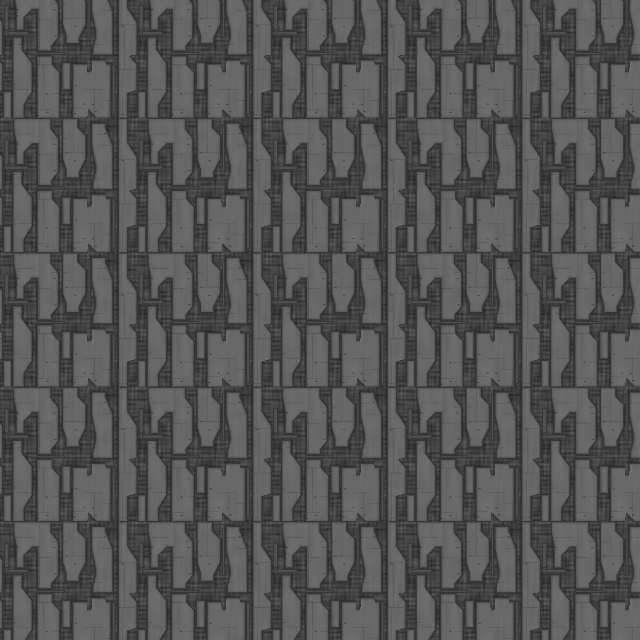
A WebGL 1 fragment shader for this pattern:

```glsl
precision highp float;
uniform vec2 u_resolution;

float hash(vec2 c) {
  return fract(sin(dot(c, vec2(127.1, 311.7))) * 43758.5);
}

// Dot product of a random lattice gradient with the offset to it
float corner(vec2 cell, vec2 offset, vec2 period) {
  float a = 6.2832 * hash(mod(cell, period));
  return dot(vec2(cos(a), sin(a)), offset);
}

// Gradient noise that wraps after one tile
float tileNoise(vec2 p, vec2 period) {
  p *= period;
  vec2 i = floor(p), f = p - i;
  vec2 w = f * f * (3.0 - 2.0 * f);
  vec2 e = vec2(1.0, 0.0);
  return mix(mix(corner(i, f, period), corner(i + e, f - e, period), w.x),
             mix(corner(i + e.yx, f - e.yx, period), corner(i + 1.0, f - 1.0, period), w.x), w.y);
}

float ramp(float t, float from, float to) {
  return clamp((t - from) / (to - from), 0.0, 1.0);
}

float slab(vec2 p, float left, float right, float top, float bottom) {
  return max(max(left - p.x, p.x - right), max(top - p.y, p.y - bottom));
}

// Raised plates; their sides bend with height, y runs downwards
float plates(vec2 p) {
  float x = p.x, y = p.y;
  // Tall left column with a wedge cut, and the box beside its foot
  float notch = 0.05 * ramp(y, 0.525, 0.535) * (1.0 - ramp(y, 0.54, 0.6));
  float d = slab(p, 0.0, 0.07 + 0.07 * ramp(y, 0.18, 0.29) - 0.07 * ramp(y, 0.79, 0.81) - notch, 0.0, 1.0);
  d = min(d, slab(p, 0.145, 0.205, 0.8, 1.0));
  // Upper plate with two legs
  float arch = slab(p, 0.22 + 0.02 * ramp(y, 0.08, 0.18),
                    0.5 + 0.055 * ramp(y, 0.08, 0.15) - 0.05 * ramp(y, 0.4, 0.46), 0.0, 0.5);
  arch = max(arch, -slab(p, 0.36 - 0.06 * ramp(y, 0.19, 0.25), 0.4, 0.19, 0.6));
  arch = max(arch, -slab(p, 0.1, 0.4, 0.345, 0.6));
  d = min(d, arch);
  // Lower plates
  d = min(d, slab(p, 0.215, 0.285 + 0.075 * ramp(y, 0.49, 0.59) - 0.06 * ramp(y, 0.8, 0.9), 0.395, 1.0));
  d = min(d, slab(p, 0.395, 0.51 + 0.055 * ramp(y, 0.6, 0.66), 0.535, 1.0));
  d = min(d, slab(p, 0.58, 0.645, 0.585, 0.79));
  float crest = 0.595 + 0.055 * ramp(x, 0.765, 0.77) - 0.085 * ramp(x, 0.8, 0.805) + 0.03 * ramp(x, 0.9, 0.91);
  float foot = 1.0 - 0.06 * ramp(x, 0.77, 0.775) * (1.0 - ramp(x, 0.78, 0.84));
  d = min(d, slab(p, 0.66, 0.945, crest, foot));
  // Upper right plates
  d = min(d, slab(p, 0.585 + 0.025 * ramp(y, 0.3, 0.38),
                  0.7 + 0.06 * ramp(y, 0.07, 0.13) - 0.05 * ramp(y, 0.3, 0.4), 0.0, 0.445));
  return min(d, slab(p, 0.8 + 0.03 * ramp(y, 0.2, 0.35) - 0.02 * ramp(y, 0.4, 0.48),
                     0.905 + 0.055 * ramp(y, 0.07, 0.2), 0.035, 0.53));
}

// Thin bars lying in the recesses
float bars(vec2 p) {
  float d = slab(p, 0.155, 0.185, 0.16, 0.34);
  d = min(d, slab(p, 0.18, 0.33, 0.355, 0.38));
  d = min(d, slab(p, 0.4, 0.6, 0.51, 0.525));
  d = min(d, slab(p, 0.955, 0.975, 0.6, 0.97));
  return min(d, slab(p, 0.775, 0.79, 0.05, 0.4));
}

float stroke(float d, float halfWidth, float px) {
  return 1.0 - smoothstep(halfWidth - 0.5 * px, halfWidth + 0.5 * px, abs(d));
}

void main() {
  vec2 uv = gl_FragCoord.xy / u_resolution;
  float px = 4.76 / u_resolution.y;
  vec2 t = vec2(uv.x, 1.0 - uv.y) * 4.76 - 0.88;
  vec2 p = vec2(fract(t.x + 0.02) - 0.02, fract(t.y));
  float d = plates(p), bar = bars(p);

  // Woven recess, shaded next to the plates
  float weave = tileNoise(p, vec2(48.0, 8.0)) + tileNoise(p, vec2(8.0, 48.0));
  vec2 thread = sin(p * 6.2832 * 30.0);
  float recess = 0.262 + 0.09 * weave + 0.018 * (thread.x + thread.y);
  recess *= mix(0.8, 1.0, smoothstep(0.0, 0.025, d));
  recess = mix(recess, 0.31, 1.0 - smoothstep(-0.5 * px, 0.5 * px, bar));
  recess = mix(recess, 0.19, 0.7 * stroke(bar, 0.004, px));

  // Plate face with vertical streaks and soft dark rims
  float face = 0.408 + 0.025 * tileNoise(p, vec2(36.0, 4.0)) + 0.02 * tileNoise(p, vec2(9.0));
  face -= 0.075 * smoothstep(-0.024, 0.0, d);

  // Staggered seams
  float column = floor(p.x * 8.0);
  float level = p.y * 3.0 + hash(vec2(column, 3.0));
  vec2 block = vec2(column, floor(level));
  float across = min(fract(level), 1.0 - fract(level)) / 3.0;
  float down = (fract(p.x * 8.0) - 0.2 - 0.6 * hash(block)) / 8.0;
  face -= 0.06 * stroke(across, 0.003, px);
  face -= 0.05 * stroke(down, 0.003, px) * step(0.5, hash(block.yx + 7.0));

  // Scattered short nicks
  vec2 cell = floor(p * 14.0);
  vec2 nick = (fract(p * 14.0) - 0.3 - 0.4 * vec2(hash(cell), hash(cell + 5.0))) / 14.0;
  float mark = max(abs(nick.x) - 0.009, abs(nick.y) - 0.004);
  face -= 0.13 * step(0.84, hash(cell + 19.0)) * (1.0 - smoothstep(-0.5 * px, 0.5 * px, mark));

  float grey = mix(recess, face, 1.0 - smoothstep(-0.5 * px, 0.5 * px, d));
  grey = mix(grey, 0.19, 0.75 * stroke(d, 0.005, px));
  gl_FragColor = vec4(vec3(grey), 1.0);
}
```
